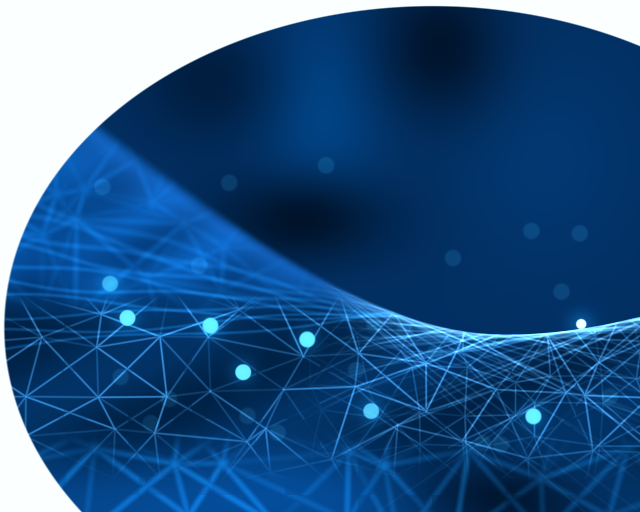
A Shadertoy shader for this background:

```glsl
// Draws a glowing blue network wave with drifting lights inside a large oval on white.

float hash(vec2 p) {
    p = fract(p * vec2(0.1031, 0.1137));
    p += dot(p, p.yx + 33.33);
    return fract((p.x + p.y) * p.x * 57.3);
}

float blob(vec2 p, vec2 center, vec2 radius) {
    vec2 d = (p - center) / radius;
    return exp(-dot(d, d));
}

float stroke(float d, float width) {
    return smoothstep(width + 1.0 / iResolution.y, 0.0, abs(d));
}

float segment(vec2 p, vec2 a, vec2 b, float width) {
    vec2 ab = b - a;
    float t = clamp(dot(p - a, ab) / dot(ab, ab), 0.0, 1.0);
    return stroke(length(p - a - ab * t), width);
}

vec2 node(vec2 id) {
    return id + 0.12 + 0.76 * vec2(hash(id + 17.0), hash(id + 71.0));
}

// Jittered cell points joined to their neighbours
float plexus(vec2 p, vec2 grid, float width) {
    vec2 id = floor(p * grid), center = node(id) / grid;
    float light = 0.0;
    vec2 side = vec2(1, 0);
    for (int k = 0; k < 4; k++) {
        vec2 next = vec2(-side.y, side.x);
        float strength = 0.7 * hash(2.0 * id + side + next + 40.0);
        light = max(light, strength * segment(p, node(id + side) / grid, node(id + next) / grid, width));
        side = next;
    }
    for (int j = -1; j <= 1; j++)
    for (int i = -1; i <= 1; i++) {
        vec2 offset = vec2(i, j), n = node(id + offset) / grid;
        if (i != 0 || j != 0)
            light = max(light, (0.2 + 0.7 * hash(2.0 * id + offset + 40.0)) * segment(p, center, n, width));
        light = max(light, stroke(length(p - n), width * 2.4));
    }
    return light;
}

// Crest height in x, slope in y
vec2 crest(float x) {
    float q = x - 0.99, gain = q > 0.0 ? 0.55 : 0.9, root = sqrt(q * q + 0.25);
    return vec2(0.346 + gain * (root - 0.5), gain * q / root);
}

void mainImage(out vec4 fragColor, in vec2 fragCoord) {
    vec2 p = fragCoord / iResolution.y;
    float px = 1.0 / iResolution.y;

    // Hazy backdrop
    vec3 color = vec3(0.008, 0.185, 0.385);
    color = mix(color, vec3(0.005, 0.29, 0.57), 0.8 * blob(p, vec2(0.626, 0.77), vec2(0.12, 0.22)));
    color = mix(color, vec3(0.01, 0.25, 0.5), 0.5 * blob(p, vec2(1.06, 0.69), vec2(0.18, 0.2)));
    vec3 night = vec3(0.0, 0.065, 0.15);
    color = mix(color, night, 0.9 * blob(p, vec2(0.86, 0.91), vec2(0.12, 0.14)));
    color = mix(color, night, 0.95 * blob(p, vec2(0.59, 0.57), vec2(0.17, 0.09)));
    color = mix(color, night, 0.6 * blob(p, vec2(0.41, 0.84), vec2(0.14, 0.12)));

    // Wave body: blurred sheet, dark middle, glowing floor
    float far = smoothstep(0.95, 0.25, p.x);
    float depth = crest(p.x).x - p.y;
    float soft = 0.002 + 0.022 * far;
    float under = smoothstep(-soft, soft, depth);
    vec3 body = mix(vec3(0.0, 0.13, 0.27), vec3(0.01, 0.2, 0.4), 0.5 + 0.5 * sin(p.x * 11.0 + 2.0 * sin(p.y * 13.0)));
    float mottle = 0.5 + 0.25 * sin(p.x * 31.0 + 3.0 * sin(p.y * 17.0)) + 0.25 * sin(p.y * 43.0 - p.x * 19.0);
    float sheet = smoothstep(0.36, 0.47, p.y) * smoothstep(0.8, 0.45, p.x);
    body = mix(body, mix(vec3(0.01, 0.23, 0.48), vec3(0.03, 0.35, 0.69), mottle), sheet);
    float ground = smoothstep(0.19, 0.02, p.y) * blob(p, vec2(0.45, 0.02), vec2(0.48, 0.3));
    body = mix(body, vec3(0.02, 0.33, 0.66), 0.85 * ground);
    body = mix(body, night, 0.8 * blob(p, vec2(0.98, 0.03), vec2(0.16, 0.07)));
    color = mix(color, body, under);

    // Meshes, out of focus above and below the sharp middle
    float middle = smoothstep(0.43, 0.37, p.y) * smoothstep(0.05, 0.17, p.y);
    float mesh = middle * plexus(p, vec2(8.0, 11.0), 0.0017);
    mesh += 0.6 * middle * smoothstep(0.5, 0.9, p.x) * plexus(p + 3.7, vec2(11.0, 15.0), 0.0014);
    color += under * mesh * vec3(0.23, 0.42, 0.56);
    float blurred = sheet * 0.35 + 0.75 * smoothstep(0.17, 0.08, p.y) * (1.0 - 0.4 * smoothstep(0.8, 1.1, p.x));
    color += under * blurred * plexus(p + 9.3, vec2(7.0, 9.0), 0.009) * vec3(0.06, 0.3, 0.46);

    // Strands gathering toward the crest
    float strands = 0.0;
    for (int i = 0; i < 10; i++) {
        float k = float(i), rise = 0.045 * (k - 2.0);
        float y = 0.385 + (0.76 - p.x) * rise + 0.009 * sin(p.x * (9.0 + k) + k * 2.3);
        strands += stroke(p.y - y, 0.003 + 0.02 * max(rise, 0.0) * far) * (0.5 - 0.03 * k);
    }
    color += under * strands * smoothstep(0.9, 0.65, p.x) * vec3(0.08, 0.3, 0.46);

    // Weave of threads leaving the crest
    float weave = 0.0;
    for (int i = 0; i < 44; i++) {
        float k = float(i), x = mix(0.58, 1.4, (k + hash(vec2(k, 5.0))) / 44.0);
        vec2 c = crest(x);
        float slope = c.y + 0.9 * (hash(vec2(k, 23.0)) - 0.5) * step(0.4, hash(vec2(k, 61.0)));
        float d = (p.y - c.x - slope * (p.x - x)) / sqrt(1.0 + slope * slope);
        weave += stroke(d, 0.0017) * exp(-4.5 * abs(p.x - x));
    }
    color += under * weave * smoothstep(0.6, 0.8, p.x) * vec3(0.22, 0.36, 0.46);

    // Crest sheen, wide and blue at left, thin and pale at right
    float sheen = under * exp(-max(depth, 0.0) / mix(0.005, 0.06, far));
    color = mix(color, mix(vec3(0.5, 0.78, 1.0), vec3(0.1, 0.45, 0.86), smoothstep(0.85, 0.6, p.x)), sheen * 0.85);

    // Faint scattered discs
    for (int i = 0; i < 20; i++) {
        float k = float(i);
        vec2 c = vec2(0.2 + 1.05 * fract(k * 0.618), 0.08 + 0.6 * hash(vec2(k, 97.0)));
        color += 0.09 * vec3(0.4, 0.9, 1.0) * smoothstep(0.019, 0.013, length(p - c));
    }

    // Bright lights along two cubic trails
    for (int i = 0; i < 4; i++) {
        float k = float(i), k2 = k * (k - 1.0), k3 = k2 * (k - 2.0);
        vec2 a = vec2(0.215, 0.446) + vec2(0.196, -0.082) * k + vec2(-0.0035, 0.0275) * k2 + vec2(0.0433, -0.0297) * k3;
        vec2 b = vec2(0.249, 0.379) + vec2(0.226, -0.106) * k + vec2(0.012, 0.015) * k2 + vec2(0.0227, 0.036) * k3;
        float last = step(2.5, k), radius = mix(0.0165, 0.011, last);
        float da = length(p - a), db = length(p - b);
        color = mix(color, vec3(0.4, 0.88, 1.0), (i == 0 ? 0.5 : 0.95) * smoothstep(0.018, 0.013, da));
        color = mix(color, mix(vec3(0.42, 0.87, 1.0), vec3(0.97, 1.0, 0.98), last),
                    (i == 2 ? 0.7 : 0.95) * smoothstep(radius + 0.001, radius - 0.003, db));
        color += vec3(0.02, 0.14, 0.2) * (exp(-da * da * 1500.0) + exp(-db * db * 1500.0));
    }

    // Oval window
    float oval = (length((p - vec2(0.8455, 0.36)) / vec2(0.837, 0.628)) - 1.0) * 0.65;
    color = mix(clamp(color, 0.0, 1.0), vec3(0.99, 1.0, 1.0), smoothstep(-px, px, oval));
    fragColor = vec4(color, 1.0);
}
```
